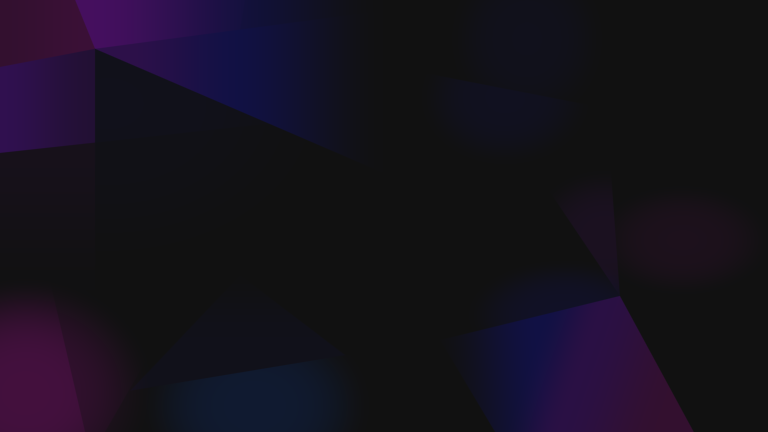
Write a Shadertoy shader that draws this background.

```glsl
// Dark backdrop of folded glass facets lit by dim violet, navy and plum light.
// Half-planes through shared corners cut the facets; soft elliptical glows and
// ramps tint each one, and all light is added to a near-black base.

#define BASE   vec3(0.066, 0.066, 0.068)
#define VIOLET vec3(0.110, -0.004, 0.220)
#define NAVY   vec3(0.000, 0.000, 0.200)
#define PLUM   vec3(0.170, -0.004, 0.150)
#define TEAL   vec3(-0.004, 0.036, 0.120)
#define HUB_A  vec2(0.220, 0.887)
#define HUB_B  vec2(1.435, 0.315)

// Antialiased half-plane: 1 on the left of the ray from a to b.
float side(vec2 p, vec2 a, vec2 b) {
    vec2 d = normalize(b - a), q = p - a;
    float aa = 0.8 / iResolution.y;
    return smoothstep(-aa, aa, d.x * q.y - d.y * q.x);
}

// Elliptical glow that reaches zero at its radii.
float glow(vec2 p, vec2 center, vec2 radii) {
    vec2 q = (p - center) / radii;
    float k = max(1.0 - dot(q, q), 0.0);
    return k * k * (3.0 - 2.0 * k);
}

// Fan of facets around the upper left corner point.
vec3 upperLeft(vec2 p) {
    float cap   = side(p, HUB_A, vec2(0.174, 1.0));
    float above = side(p, HUB_A, vec2(0.764, 0.653));
    float upper = side(p, HUB_A, vec2(0.845, 0.970));
    float left  = side(p, vec2(0.220, 0.0), HUB_A);
    float roof  = side(p, vec2(0.0, 0.845), HUB_A);
    float sill  = side(p, vec2(0.0, 0.646), vec2(0.486, 0.699));
    float crease = side(p, vec2(0.567, 1.0), vec2(0.530, 0.770));

    float fan = (1.0 - cap) * above;
    float fade = 1.0 - smoothstep(0.52, 0.90, p.x);
    vec3 top = mix(VIOLET + 0.55 * PLUM, NAVY * 0.85, smoothstep(0.20, 0.64, p.x));
    top = mix(top, NAVY * 0.8, 0.45 * crease * smoothstep(0.4, 0.56, p.x));
    vec3 low = mix(VIOLET, NAVY, smoothstep(0.28, 0.57, p.x));
    vec3 light = fan * fade * mix(low, top, upper);

    // Corner panel, side panel, and the shaded folds beneath.
    light += cap * roof * mix(PLUM * 0.78, PLUM * 0.95, smoothstep(0.0, 0.2, p.x));
    float panel = left * (1.0 - roof) * sill;
    light += panel * VIOLET * mix(1.1, 0.62, smoothstep(0.0, 0.22, p.x));
    float fold = (1.0 - left) * (1.0 - above);
    light += fold * NAVY * mix(0.10, 0.18, sill) * glow(p, vec2(0.25, 0.76), vec2(0.50, 0.36));
    light += left * (1.0 - sill) * (0.12 * VIOLET + 0.06 * PLUM)
           * smoothstep(0.30, 0.66, p.y);
    return light;
}

// Plum glow on the left, cool glow and a faint peak beside it.
vec3 lowerLeft(vec2 p) {
    float crease = side(p, vec2(0.197, 0.0), vec2(0.134, 0.271));
    float edge   = side(p, vec2(0.243, 0.0), vec2(0.312, 0.120));
    vec3 light = PLUM * glow(p, vec2(0.06, 0.09), vec2(0.30, 0.27))
               * mix(0.75, 1.15, crease) * mix(0.6, 1.0, edge);

    float ledge = side(p, vec2(0.382, 0.109), vec2(0.799, 0.178));
    float peak = side(p, vec2(0.556, 0.363), vec2(0.382, 0.180))
               * (1.0 - side(p, vec2(0.556, 0.363), vec2(0.799, 0.178)));
    light += ledge * peak * NAVY * 0.16 * smoothstep(0.38, 0.22, p.y);
    light += (1.0 - ledge) * TEAL * glow(p, vec2(0.59, 0.06), vec2(0.27, 0.22));
    return light;
}

// Bright folded sheet at lower right with a faint fin above it.
vec3 lowerRight(vec2 p) {
    float roof  = side(p, HUB_B, vec2(1.019, 0.213));
    float right = side(p, HUB_B, vec2(1.606, 0.0));
    float left  = side(p, vec2(1.019, 0.213), vec2(1.146, 0.0));
    float sheet = roof * left * (1.0 - right);
    float across = p.x - 0.35 * p.y;
    vec3 tint = mix(NAVY, VIOLET * 0.9, smoothstep(1.16, 1.30, across));
    tint = mix(tint, PLUM * 0.78, smoothstep(1.29, 1.53, across));
    vec3 light = sheet * tint * smoothstep(1.02, 1.28, p.x + 0.1 * p.y);

    float spine = side(p, HUB_B, vec2(1.419, 0.537));
    float fin = spine * (1.0 - side(p, HUB_B, vec2(1.270, 0.560)));
    light += (1.0 - roof) * spine * NAVY * 0.40 * glow(p, vec2(1.31, 0.27), vec2(0.23, 0.13));
    light += fin * (0.20 * VIOLET + 0.10 * PLUM) * glow(p, vec2(1.40, 0.45), vec2(0.18, 0.16));
    light += (1.0 - spine) * PLUM * 0.27 * glow(p, vec2(1.58, 0.444), vec2(0.21, 0.13));
    return light;
}

// Two very dim navy glows separated by a slanted edge.
vec3 upperRight(vec2 p) {
    float above = side(p, vec2(1.065, 0.815), vec2(1.354, 0.759));
    return NAVY * (above * 0.20 * glow(p, vec2(1.22, 0.91), vec2(0.18, 0.20))
         + (1.0 - above) * 0.28 * glow(p, vec2(1.17, 0.775), vec2(0.20, 0.16)));
}

void mainImage(out vec4 fragColor, in vec2 fragCoord) {
    // Height spans 0..1; width is fitted to a 16:9 layout.
    vec2 p = fragCoord / iResolution.xy * vec2(16.0 / 9.0, 1.0);
    vec3 color = BASE + upperLeft(p) + lowerLeft(p) + lowerRight(p) + upperRight(p);
    fragColor = vec4(clamp(color, 0.0, 1.0), 1.0);
}
```
